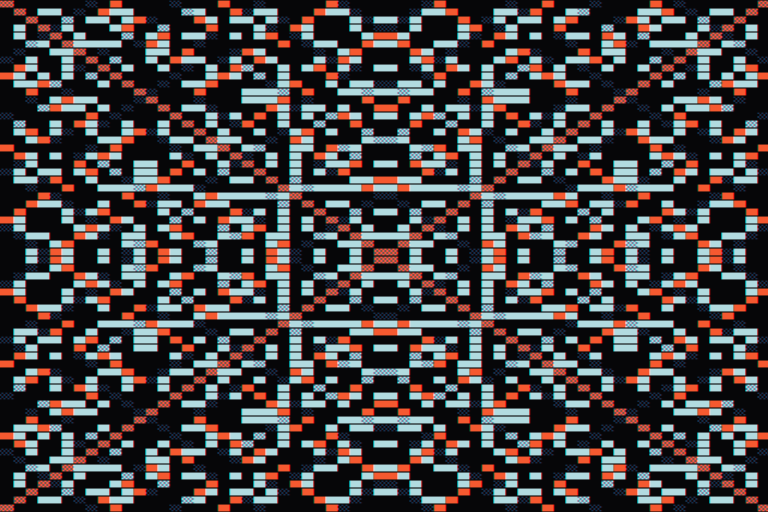
Give the GLSL for this pattern, as a WebGL 1 fragment shader.

```glsl
precision highp float;

uniform vec2 u_resolution;

#define GRID 64.0
#define CENTER_SHIFT 0.11
#define RED_SHIFT 0.08
#define GAP_HEIGHT 0.28
#define GAP_LIGHT 0.45
#define DOTS vec2(6.0, 4.0)
#define DOT_STRENGTH 0.6
#define SAMPLES 3
#define BACKGROUND vec3(0.025, 0.025, 0.03)
#define PALE vec3(0.70, 0.86, 0.88)
#define ORANGE vec3(0.96, 0.35, 0.19)
#define BLUE vec3(0.18, 0.28, 0.46)

// Bitwise exclusive or of two whole numbers below 32.
float xorBits(vec2 n) {
  float result = 0.0;
  float place = 1.0;
  for (int i = 0; i < 5; i++) {
    vec2 bit = mod(n, 2.0);
    result += place * abs(bit.x - bit.y);
    n = floor(n * 0.5);
    place *= 2.0;
  }
  return result;
}

// 1 when n leaves the given remainder on division by k.
float leaves(float n, float k, float remainder) {
  float r = mod(n + 0.5, k) - remainder;
  return step(0.0, r) * step(r, 1.0);
}

vec3 weave(vec2 p) {
  // Fold the grid into one quadrant, mirrored about both axes.
  vec2 cell = min(floor(abs(p)), GRID * 0.5 - 1.0);
  vec2 local = fract(p);
  float x = xorBits(cell);

  // Solid blocks: pale below, orange on top.
  vec3 color = BACKGROUND;
  color = mix(color, PALE, leaves(cell.x * cell.y + x, 3.0, 2.0));
  color = mix(color, ORANGE, leaves(x, 9.0, 0.0));

  // Checkered blue veil over every seventh value.
  vec2 dot2 = floor(local * DOTS);
  float checker = mod(dot2.x + dot2.y, 2.0);
  color = mix(color, BLUE, DOT_STRENGTH * checker * leaves(x, 7.0, 0.0));

  // Dark seam between rows.
  float seam = step(0.5 - 0.5 * GAP_HEIGHT, abs(local.y - 0.5));
  return mix(color, BACKGROUND, seam * (1.0 - GAP_LIGHT));
}

void main() {
  // Average subsamples for smooth edges, with red displaced sideways.
  vec3 sum = vec3(0.0);
  for (int j = 0; j < SAMPLES; j++) {
    for (int i = 0; i < SAMPLES; i++) {
      vec2 offset = (vec2(float(i), float(j)) + 0.5) / float(SAMPLES) - 0.5;
      vec2 p = ((gl_FragCoord.xy + offset) / u_resolution - 0.5) * GRID;
      p.x -= CENTER_SHIFT;
      float red = weave(p - vec2(RED_SHIFT, 0.0)).r;
      sum += vec3(red, weave(p).gb);
    }
  }
  gl_FragColor = vec4(sum / float(SAMPLES * SAMPLES), 1.0);
}
```
